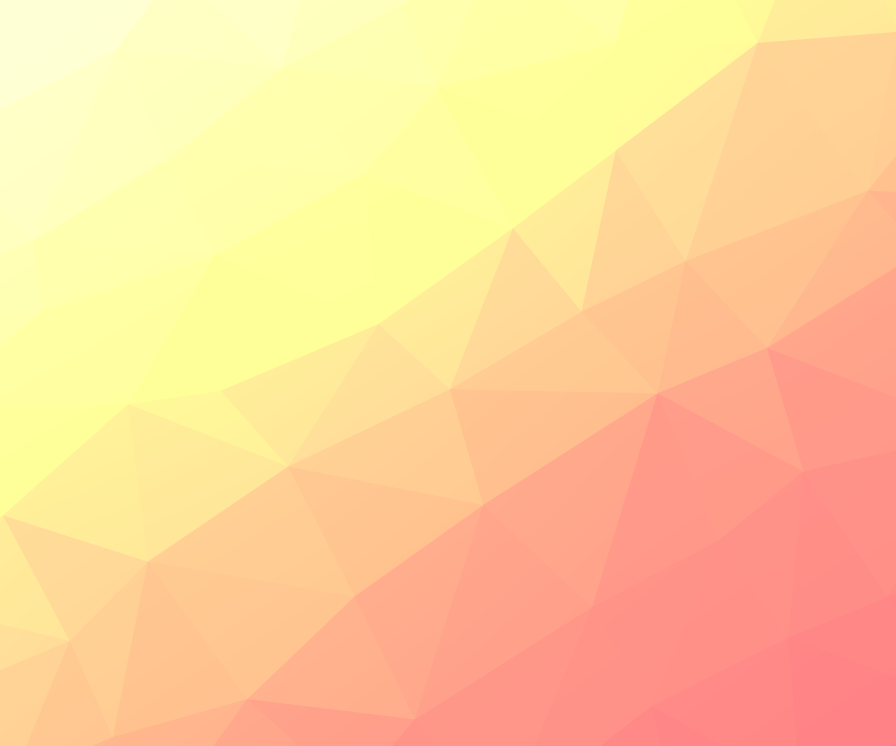
Give the GLSL for this background, as a Shadertoy shader.

```glsl
const vec2 CELL = vec2(0.20, 0.17);
const vec2 MESH_ORIGIN = vec2(0.55, -0.265);
const float JITTER = 0.56;
// Reflected rotation by 30 degrees; it is its own inverse.
const mat2 TILT = mat2(0.866025, 0.5, 0.5, -0.866025);

float hash(vec2 p) {
    return fract(sin(dot(p, vec2(127.1, 311.7))) * 43758.5453);
}

float cross2(vec2 a, vec2 b) {
    return a.x * b.y - a.y * b.x;
}

float bump(vec2 p, vec2 centre, float radius) {
    vec2 d = (p - centre) / radius;
    return exp(-dot(d, d));
}

float span(float from, float to, float x) {
    return clamp((x - from) / (to - from), 0.0, 1.0);
}

// Warmth rises from the upper left to the lower right
float warmth(vec2 p) {
    float heat = 1.0 + 0.708 * p.x - p.y;
    heat += 0.06 * bump(p, vec2(0.82, 0.38), 0.20);
    heat += 0.07 * bump(p, vec2(0.04, 0.30), 0.20);
    heat += 0.05 * bump(p, vec2(1.05, 1.00), 0.18);
    heat -= 0.06 * bump(p, vec2(0.58, 0.70), 0.15);
    return heat;
}

vec3 palette(float heat) {
    vec3 cream = vec3(1.0, 1.0, 0.86);
    vec3 lemon = vec3(1.0, 1.0, 0.60);
    vec3 apricot = vec3(1.0, 0.87, 0.60);
    vec3 peach = vec3(1.0, 0.755, 0.56);
    vec3 coral = vec3(1.0, 0.61, 0.54);
    vec3 rose = vec3(1.0, 0.49, 0.52);
    vec3 color = mix(cream, lemon, span(0.0, 0.66, heat));
    color = mix(color, apricot, span(0.72, 0.88, heat));
    color = mix(color, peach, span(0.88, 1.10, heat));
    color = mix(color, coral, span(1.10, 1.33, heat));
    return mix(color, rose, span(1.33, 1.85, heat));
}

// Jittered mesh corner, in canvas units
vec2 meshPoint(vec2 id) {
    vec2 offset = vec2(hash(id), hash(id + 37.3)) - 0.5;
    return TILT * (MESH_ORIGIN + CELL * (id + JITTER * offset));
}

float edgeDistance(vec2 p, vec2 a, vec2 b) {
    return cross2(normalize(b - a), p - a);
}

// Smooth coverage of a triangle of either winding
float coverage(vec2 p, vec2 a, vec2 b, vec2 c, float pixel) {
    float winding = sign(cross2(b - a, c - a));
    float inside = min(winding * edgeDistance(p, a, b),
                       min(winding * edgeDistance(p, b, c),
                           winding * edgeDistance(p, c, a)));
    return clamp(0.5 + inside / pixel, 0.0, 1.0);
}

// Weighted facet colour: rgb is premultiplied, alpha is the weight
vec4 facet(vec2 p, vec2 a, vec2 b, vec2 c, float seed, float pixel) {
    float weight = coverage(p, a, b, c, pixel);
    vec2 middle = (a + b + c) / 3.0;
    float heat = warmth(mix(middle, p, 0.2)) + 0.05 * (seed - 0.5);
    return vec4(palette(heat), 1.0) * weight;
}

// Two facets, split along the shorter diagonal
vec4 quad(vec2 p, vec2 id, float pixel) {
    vec2 a = meshPoint(id);
    vec2 b = meshPoint(id + vec2(1.0, 0.0));
    vec2 c = meshPoint(id + vec2(1.0, 1.0));
    vec2 d = meshPoint(id + vec2(0.0, 1.0));
    float seedA = hash(id + 11.7);
    float seedB = hash(id + 71.9);
    if (distance(a, c) < distance(b, d)) {
        return facet(p, a, b, c, seedA, pixel) + facet(p, a, c, d, seedB, pixel);
    }
    return facet(p, a, b, d, seedA, pixel) + facet(p, b, c, d, seedB, pixel);
}

void mainImage(out vec4 fragColor, in vec2 fragCoord) {
    vec2 p = fragCoord / iResolution.xy * vec2(1.2, 1.0);
    float pixel = 1.0 / iResolution.y;
    vec2 cell = floor((TILT * p - MESH_ORIGIN) / CELL);

    // Blend the facets of the surrounding cells
    vec4 sum = vec4(0.0);
    for (int y = -1; y <= 1; y++) {
        for (int x = -1; x <= 1; x++) {
            sum += quad(p, cell + vec2(float(x), float(y)), pixel);
        }
    }
    fragColor = vec4(sum.rgb / max(sum.a, 0.0001), 1.0);
}
```
